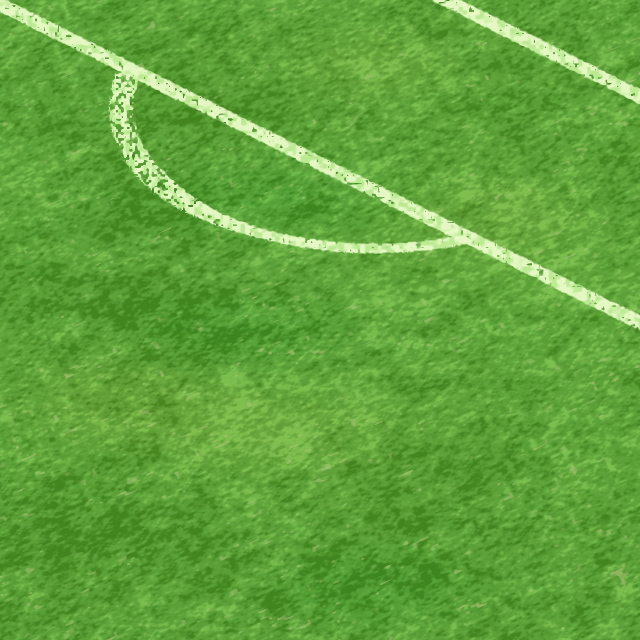
Reproduce this texture procedurally as a three.js fragment shader.

```glsl
// Sunlit sports turf with two worn chalk lines and a curved marking.
varying vec2 vUv;

const vec3 GRASS_DARK = vec3(0.26, 0.52, 0.12);
const vec3 GRASS_MID = vec3(0.36, 0.63, 0.22);
const vec3 GRASS_LIGHT = vec3(0.48, 0.75, 0.31);
const vec3 STRAW = vec3(0.67, 0.77, 0.47);
const vec3 CHALK_GREEN = vec3(0.75, 0.93, 0.59);
const vec3 CHALK = vec3(0.92, 0.985, 0.79);

const vec2 MAIN_START = vec2(0.0, 0.9935);
const vec2 FAR_START = vec2(0.697, 1.0);
const float LINE_SLOPE = -0.498;
const float LINE_HALF = 0.0105;
const vec2 ARC_CENTER = vec2(0.586, 0.831);
const vec2 ARC_RADII = vec2(0.397, 0.219);
const float ARC_THIN = 0.0075;
const float ARC_THICK = 0.0185;
const float EDGE = 0.0018;
const float BLADE_ANGLE = 0.42;

float hash(vec2 p) {
  return fract(sin(dot(p, vec2(127.1, 311.7))) * 43758.5453);
}

float noise(vec2 p) {
  vec2 i = floor(p);
  vec2 f = fract(p);
  f = f * f * (3.0 - 2.0 * f);
  return mix(mix(hash(i), hash(i + vec2(1.0, 0.0)), f.x),
             mix(hash(i + vec2(0.0, 1.0)), hash(i + 1.0), f.x), f.y);
}

float fbm(vec2 p) {
  float sum = 0.0;
  float weight = 0.5;
  for (int i = 0; i < 4; i++) {
    sum += weight * noise(p);
    p = p * 2.03 + 17.3;
    weight *= 0.5;
  }
  return sum / 0.9375;
}

// Signed distance above a sloping line.
float lineDistance(vec2 p, vec2 start) {
  vec2 d = p - start;
  return (d.y - LINE_SLOPE * d.x) / sqrt(1.0 + LINE_SLOPE * LINE_SLOPE);
}

// First-order distance to the ellipse outline.
float ellipseDistance(vec2 p) {
  vec2 q = (p - ARC_CENTER) / ARC_RADII;
  return (dot(q, q) - 1.0) / max(2.0 * length(q / ARC_RADII), 0.001);
}

float band(float d, float halfWidth) {
  return 1.0 - smoothstep(halfWidth - EDGE, halfWidth + EDGE, abs(d));
}

float glow(vec2 p, vec2 center, vec2 size) {
  vec2 q = (p - center) / size;
  return exp(-dot(q, q));
}

vec3 turf(vec2 p) {
  float c = cos(BLADE_ANGLE);
  float s = sin(BLADE_ANGLE);
  vec2 g = vec2(c * p.x + s * p.y, c * p.y - s * p.x);

  // Broad patches, clumps and slanted blades
  float patches = fbm(p * vec2(5.0, 7.0) + 3.0);
  float clumps = fbm(g * vec2(26.0, 48.0));
  float blades = noise(g * vec2(105.0, 210.0) + 9.0);
  float fine = noise(g * vec2(210.0, 330.0) + 31.0);
  float tone = 0.48 + 0.55 * (patches - 0.5) + 0.6 * (clumps - 0.5)
             + 0.48 * (blades - 0.5) + 0.32 * (fine - 0.5);

  // Sunny and shaded areas
  float dry = glow(p, vec2(0.42, 0.33), vec2(0.22, 0.08))
            + glow(p, vec2(0.18, 0.38), vec2(0.16, 0.07))
            + glow(p, vec2(0.78, 0.66), vec2(0.14, 0.07))
            + glow(p, vec2(0.58, 0.90), vec2(0.14, 0.06));
  float shade = glow(p, vec2(0.38, 0.48), vec2(0.16, 0.06))
              + glow(p, vec2(0.43, 0.69), vec2(0.18, 0.06))
              + glow(p, vec2(0.58, 0.08), vec2(0.15, 0.06));
  tone += 0.13 * dry - 0.13 * shade;

  vec3 color = mix(GRASS_DARK, GRASS_MID, smoothstep(0.1, 0.5, tone));
  color = mix(color, GRASS_LIGHT, smoothstep(0.46, 0.9, tone));
  color.r += 0.025 * (dry - shade);

  // Pale flecks of dry grass
  float fleck = smoothstep(0.78, 0.95, noise(g * vec2(95.0, 190.0) + 57.0));
  return mix(color, STRAW, 0.6 * fleck * smoothstep(0.42, 0.68, clumps));
}

void main() {
  vec2 p = vUv;
  float grit = noise(p * 230.0 + 71.0);
  float mainLine = lineDistance(p, MAIN_START);
  float farLine = lineDistance(p, FAR_START);

  // Straight markings with scattered gaps
  float rough = (grit - 0.5) * 0.003;
  float straight = max(band(mainLine + rough, LINE_HALF), band(farLine + rough, LINE_HALF));
  straight *= smoothstep(0.08, 0.24, grit);

  // Curved marking, wider and more worn to the left
  float worn = 1.0 - smoothstep(0.19, 0.42, p.x);
  float arc = band(ellipseDistance(p) + rough * (1.0 + worn), mix(ARC_THIN, ARC_THICK, worn));
  arc *= 1.0 - smoothstep(-EDGE, EDGE, mainLine);
  float gap = mix(0.12, 0.39, worn);
  arc *= smoothstep(gap - 0.1, gap + 0.1, grit);

  float tint = noise(p * 150.0 + 13.0);
  vec3 chalk = mix(CHALK_GREEN, CHALK, smoothstep(0.15, 0.65, tint));
  gl_FragColor = vec4(mix(turf(p), chalk, 0.96 * max(straight, arc)), 1.0);
}
```
